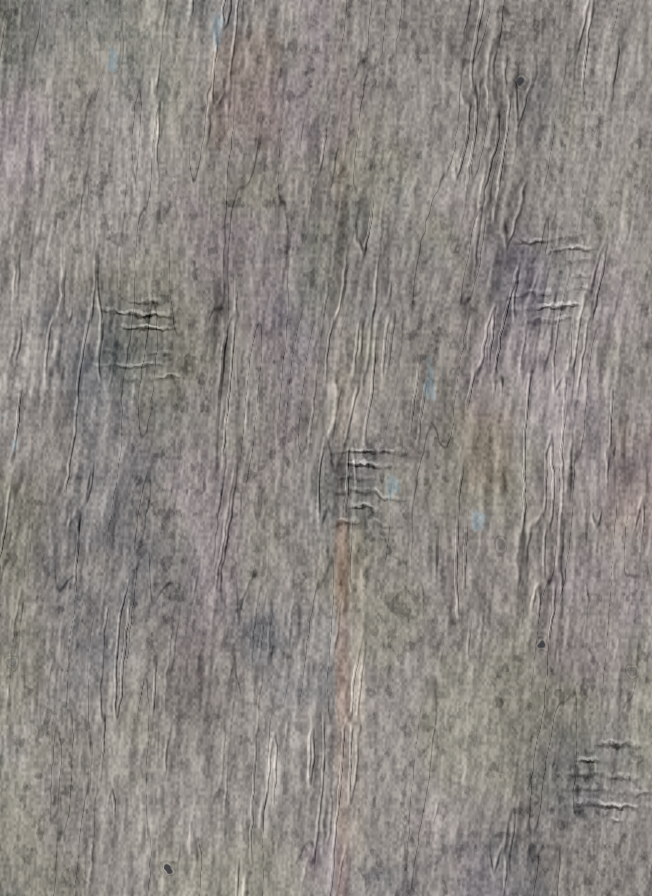
This texture is drawn by a Shadertoy shader. Its source:

```glsl
// Weathered grey wood: crisp leaning slivers and slits over soft tinted stains,
// with smooth pitted areas, saw cuts, a brown seam, knots and paint flecks.
// All layers are value noise stretched along the grain, in canvas heights.

const vec3 WARM    = vec3(0.021, 0.000, -0.017);
const vec3 MAUVE   = vec3(0.004, -0.007, 0.014);
const vec3 OLIVE   = vec3(-0.008, 0.000, -0.022);
const vec3 SLATE   = vec3(-0.070, -0.058, -0.042);
const vec3 RUST    = vec3(-0.010, -0.045, -0.060);
const vec3 CREAM   = vec3(0.080, 0.070, 0.050);
const vec3 PAINT   = vec3(0.56, 0.63, 0.66);
const vec3 HOLE    = vec3(0.22, 0.22, 0.24);

float hash(vec2 p) {
    return fract(sin(dot(p, vec2(127.1, 311.7))) * 43758.5453);
}

vec2 hash2(float n) {
    return vec2(hash(vec2(n, 3.7)), hash(vec2(n, 9.2)));
}

float noise(vec2 p) {
    vec2 i = floor(p), f = fract(p);
    f = f * f * (3.0 - 2.0 * f);
    float low = mix(hash(i), hash(i + vec2(1, 0)), f.x);
    float high = mix(hash(i + vec2(0, 1)), hash(i + vec2(1, 1)), f.x);
    return mix(low, high, f.y);
}

float fbm(vec2 p) {
    float sum = 0.0, amp = 0.53;
    for (int i = 0; i < 4; i++) {
        sum += amp * noise(p);
        p = p * 2.03 + 17.3;
        amp *= 0.5;
    }
    return sum;
}

// Soft rectangle, 1 inside and 0 outside.
float box(vec2 p, vec2 halfSize, float blur) {
    vec2 m = smoothstep(halfSize + blur, halfSize - blur, abs(p));
    return m.x * m.y;
}

// Sparse thin strokes along the grain: noise contours, cut short by a gate.
float strokes(vec2 q, vec2 scale, float width, float gate) {
    float line = smoothstep(width, 0.0, abs(noise(q * scale) - 0.5));
    return line * smoothstep(gate, gate + 0.15, noise(q * scale * 0.6 + 43.0));
}

// Ragged horizontal cuts: thin dark groove under a thin bright lip.
float sawCuts(vec2 p, float seed) {
    float wobble = 1.2 * noise(p * vec2(20.0, 9.0) + seed) + 0.6 * fbm(p * 110.0);
    float y = p.y * 62.0 + wobble, row = floor(y), f = fract(y);
    float broken = smoothstep(0.3, 0.75, fbm(vec2(p.x * 32.0, row * 5.3 + seed)));
    float groove = smoothstep(0.20, 0.0, abs(f - 0.38));
    float lip = smoothstep(0.22, 0.0, abs(f - 0.66));
    return broken * (0.22 * lip - 0.28 * groove);
}

// Tone of the wood surface; rough areas are split, others only pitted.
float grain(vec2 q, vec2 p, float rough) {
    float coarse = noise(q * vec2(120.0, 13.0)) - 0.5;
    float streak = noise(q * vec2(230.0, 28.0) + 31.0) - 0.5;
    float fine = noise(q * vec2(350.0, 75.0) + 11.0) - 0.5;
    float speckle = noise(p * vec2(360.0, 270.0)) - 0.5;
    float pits = smoothstep(0.40, 0.24, fbm(p * vec2(115.0, 75.0) + 5.0));
    float slits = strokes(q, vec2(125.0, 13.0), 0.10, 0.48);
    float slivers = strokes(q + vec2(0.0025, 0.0), vec2(125.0, 13.0), 0.13, 0.46);
    float hairs = strokes(q + 3.0, vec2(70.0, 7.0), 0.035, 0.5);
    return coarse * mix(0.04, 0.12, rough) + streak * mix(0.08, 0.17, rough)
         + fine * 0.12 + speckle * 0.13 - pits * mix(0.10, 0.05, rough)
         + slivers * mix(0.02, 0.14, rough) - slits * mix(0.03, 0.21, rough)
         - hairs * 0.13;
}

void mainImage(out vec4 fragColor, in vec2 fragCoord) {
    vec2 p = fragCoord / iResolution.y;
    vec2 canvas = vec2(iResolution.x / iResolution.y, 1.0);

    // Grain space leans to the right, wanders slowly and frays finely.
    float bend = 0.035 * noise(p * vec2(5.0, 3.5)) + 0.006 * noise(p * vec2(20.0, 14.0));
    float fray = 0.0022 * noise(p * vec2(120.0, 85.0));
    vec2 q = vec2(p.x - 0.11 * p.y + bend + fray, p.y);
    float rough = smoothstep(0.42, 0.62, fbm(q * vec2(14.0, 5.0) + 8.0));

    // Broad stains in tone and tint.
    float broad = fbm(q * vec2(10.0, 5.0) + 40.0) - 0.5;
    vec3 color = vec3(0.556 + 0.15 * broad) + WARM;
    color += MAUVE * smoothstep(0.48, 0.68, fbm(p * vec2(9.0, 6.0) + 3.0));
    color += OLIVE * smoothstep(0.48, 0.68, fbm(p * vec2(7.0, 5.0) + 60.0));
    color += SLATE * smoothstep(0.54, 0.74, fbm(p * vec2(9.0, 7.0) + 90.0));

    // Faint patches, ragged along the grain.
    for (int i = 0; i < 7; i++) {
        float n = float(i);
        vec2 size = mix(vec2(0.02, 0.03), vec2(0.045, 0.08), hash2(n + 20.0));
        vec2 d = p - hash2(n + 1.0) * canvas;
        d += vec2(0.03, 0.05) * (fbm(q * vec2(60.0, 15.0)) - 0.5);
        color += mix(SLATE, RUST, mod(n, 2.0)) * 0.55 * box(d, size, 0.014);
    }

    // Straight brown seam with a pale board edge beside it.
    float seamX = p.x - 0.382 + 0.003 * (noise(p * vec2(60.0, 40.0)) - 0.5);
    float seamFade = 0.2 + 0.8 * smoothstep(0.43, 0.41, p.y);
    seamFade *= 0.45 + 0.55 * smoothstep(0.3, 0.6, noise(p * vec2(20.0, 13.0)));
    color += RUST * 1.3 * seamFade * box(vec2(seamX, 0.0), vec2(0.008, 2.0), 0.002);
    color += CREAM * seamFade * box(vec2(seamX - 0.017, 0.0), vec2(0.008, 2.0), 0.002);

    // Fibres: light ones turn cream, dark ones cool.
    float tone = grain(q, p, rough);
    color += tone * vec3(1.03, 1.0, 0.95);

    // Saw-cut patches inside bluish shadows.
    for (int i = 0; i < 4; i++) {
        float n = float(i);
        vec2 centre = fract(vec2(0.85 + 0.36 * n, 0.69 - 0.08 * (exp2(n) - 1.0))) * canvas;
        vec2 d = p - centre + 0.04 * (fbm(p * 30.0 + n) - 0.5);
        color += SLATE * box(d + vec2(0.03, 0.0), vec2(0.045, 0.05), 0.035);
        color += sawCuts(p, n * 7.0) * box(d, vec2(0.036, 0.05), 0.018);
    }

    // Paint flecks, worn through along the grain.
    for (int i = 0; i < 6; i++) {
        vec2 d = (p - hash2(float(i) + 50.0) * canvas) / vec2(0.010, 0.024);
        float ragged = length(d) + 2.6 * (fbm(q * vec2(110.0, 45.0)) - 0.4);
        color = mix(color, PAINT + 0.8 * tone, 0.6 * smoothstep(1.0, 0.6, ragged));
    }

    // Small knots: dark core and a faint broken ring.
    for (int i = 0; i < 6; i++) {
        float n = float(i);
        vec2 d = (p - hash2(n + 80.0) * canvas) / vec2(0.0045, 0.0062);
        float r = length(d) + 1.1 * (noise(p * 190.0) - 0.5);
        color -= 0.07 * smoothstep(0.4, 0.0, abs(r - 1.5));
        color = mix(color, HOLE, mix(0.85, 0.25, mod(n, 2.0)) * smoothstep(1.1, 0.6, r));
    }

    fragColor = vec4(clamp(color, 0.0, 1.0), 1.0);
}
```
